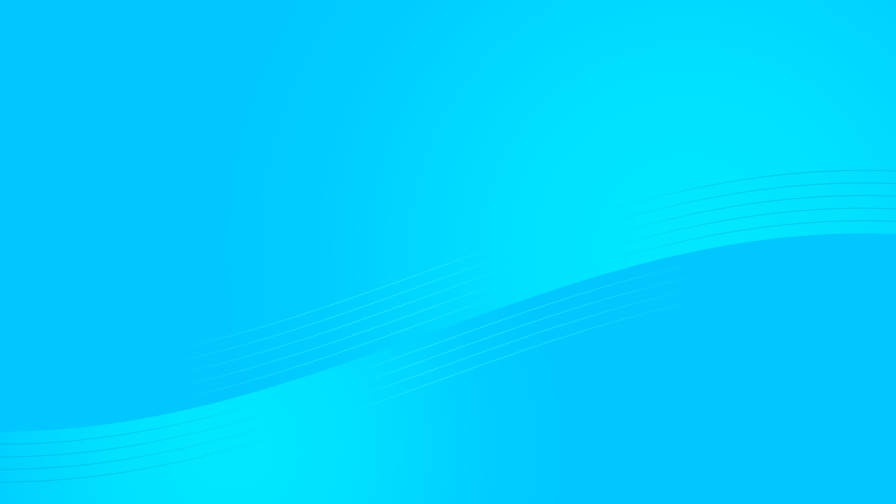
Write a WebGL 2 fragment shader that draws this background.

```glsl
#version 300 es
precision highp float;
// Cyan background split by one rising cosine wave. Each side carries its own
// soft radial glow, and thin lines run parallel to the wave on both sides,
// shifting from bright to dark along their length.

uniform vec2 u_resolution;
out vec4 fragColor;

const float ASPECT = 16.0 / 9.0;

// Colours
const vec3 BASE = vec3(0.0, 0.785, 1.0);
const vec3 GLOW = vec3(0.0, 0.905, 1.0);
const vec3 LIGHT_LINE = vec3(0.16, 0.93, 1.0);
const vec3 DARK_LINE = vec3(0.0, 0.72, 0.88);

// Wave: heights of its low and high ends, and the span of its rise
const float WAVE_LOW = 0.1435;
const float WAVE_HIGH = 0.537;
const float WAVE_SPAN = 1.713;

// Glows: centre, then inner and outer radius
const vec2 UPPER_CENTRE = vec2(1.366, 0.505);
const vec2 UPPER_RADII = vec2(0.07, 0.97);
const vec2 LOWER_CENTRE = vec2(0.46, 0.11);
const vec2 LOWER_RADII = vec2(0.05, 0.69);

// Parallel lines
const float LINE_SPACING = 0.025;
const float LINE_HALF_WIDTH = 0.0011;
const float UPPER_LINES = 5.0;
const float LOWER_LINES = 4.0;
const float LIGHT_STRENGTH = 0.6;
const float DARK_STRENGTH = 0.6;

const float PI = 3.14159265;

// Height of the wave in x, slope in y
vec2 wave(float x) {
    float phase = PI * x / WAVE_SPAN;
    float amplitude = 0.5 * (WAVE_HIGH - WAVE_LOW);
    return vec2(WAVE_LOW + amplitude * (1.0 - cos(phase)),
                amplitude * sin(phase) * PI / WAVE_SPAN);
}

vec3 glow(vec2 p, vec2 centre, vec2 radii) {
    return mix(GLOW, BASE, smoothstep(radii.x, radii.y, distance(p, centre)));
}

// Rises over in.x..in.y, falls over out.x..out.y
float band(float u, vec2 rise, vec2 fall) {
    return smoothstep(rise.x, rise.y, u) * (1.0 - smoothstep(fall.x, fall.y, u));
}

// Coverage of the nearest of the repeated lines
float lines(float offset, float count, float stretch, float pixel) {
    float index = clamp(round(offset / LINE_SPACING), 1.0, count);
    float d = abs(offset - index * LINE_SPACING) / stretch;
    float coverage = clamp((LINE_HALF_WIDTH - d) / pixel + 0.5, 0.0, 1.0);
    return coverage * min(1.0, 2.0 * LINE_HALF_WIDTH / pixel);
}

void main() {
    vec2 uv = gl_FragCoord.xy / u_resolution;
    vec2 p = vec2(uv.x * ASPECT, uv.y);
    float pixel = 1.0 / u_resolution.y;

    vec2 edge = wave(p.x);
    float offset = p.y - edge.x;
    float stretch = sqrt(1.0 + edge.y * edge.y);

    // Upper side: lines brighten on the left and darken on the right
    vec3 upper = glow(p, UPPER_CENTRE, UPPER_RADII);
    float upperLine = lines(offset, UPPER_LINES, stretch, pixel);
    float upperLight = band(uv.x, vec2(0.15, 0.40), vec2(0.45, 0.60));
    float upperDark = smoothstep(0.62, 0.90, uv.x);
    upper = mix(upper, LIGHT_LINE, upperLine * upperLight * LIGHT_STRENGTH);
    upper = mix(upper, DARK_LINE, upperLine * upperDark * DARK_STRENGTH);

    // Lower side: lines are dark on the left and bright past the middle
    vec3 lower = glow(p, LOWER_CENTRE, LOWER_RADII);
    float lowerLine = lines(-offset, LOWER_LINES, stretch, pixel);
    float lowerLight = band(uv.x, vec2(0.38, 0.47), vec2(0.52, 0.84));
    float lowerDark = 1.0 - smoothstep(0.05, 0.36, uv.x);
    lower = mix(lower, LIGHT_LINE, lowerLine * lowerLight * LIGHT_STRENGTH);
    lower = mix(lower, DARK_LINE, lowerLine * lowerDark * DARK_STRENGTH);

    // Join both sides along the smoothed wave
    float side = clamp(offset / (stretch * pixel) + 0.5, 0.0, 1.0);
    fragColor = vec4(mix(lower, upper, side), 1.0);
}
```
